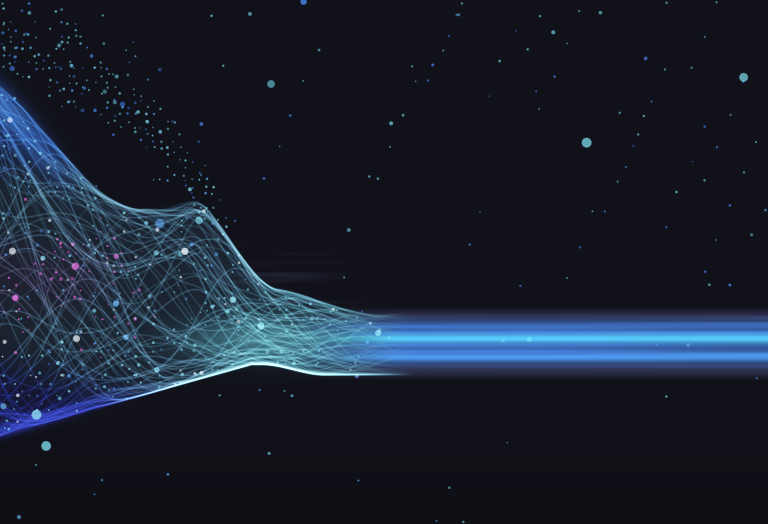
Reproduce this background procedurally as a Shadertoy shader.

```glsl
// Draws a glowing mesh of strands and particles that narrows into a light beam.

// Values to tune; lengths are in canvas heights
const vec3 BACKGROUND = vec3(0.066, 0.069, 0.098);
const vec3 CYAN = vec3(0.36, 0.85, 0.98);
const vec3 TEAL = vec3(0.27, 0.51, 0.67);
const vec3 BLUE = vec3(0.16, 0.38, 0.92);
const vec3 INDIGO = vec3(0.10, 0.14, 0.70);
const vec3 MAGENTA = vec3(0.85, 0.22, 0.78);
const vec3 BEAM_BLUE = vec3(0.25, 0.44, 0.77);
const vec3 BEAM_RIM = vec3(0.20, 0.21, 0.34);
const vec2 FOCUS = vec2(0.50, 0.352);
const int STRANDS = 110;
const float STRAND_WIDTH = 0.0007;
const float STRAND_LIGHT = 0.40;

float hash(vec2 p) {
    return fract(sin(dot(p, vec2(127.1, 311.7))) * 43758.5453);
}

float noise(vec2 p) {
    vec2 i = floor(p), f = fract(p);
    f = f * f * (3.0 - 2.0 * f);
    return mix(mix(hash(i), hash(i + vec2(1, 0)), f.x),
               mix(hash(i + vec2(0, 1)), hash(i + vec2(1, 1)), f.x), f.y);
}

float bell(float d, float width) {
    return exp(-d * d / (width * width));
}

// Soft band between two heights
float band(float y, float low, float high, float soft) {
    return smoothstep(low - soft, low + soft, y) * (1.0 - smoothstep(high - soft, high + soft, y));
}

// Outline of the mesh
float upperEdge(float x) {
    return 0.87 - 0.27 * smoothstep(-0.08, 0.27, x) - 0.15 * smoothstep(0.37, 0.53, x)
         - 0.05 * smoothstep(0.50, 0.72, x) + 0.015 * bell(x - 0.37, 0.04);
}

float lowerEdge(float x) {
    return mix(0.169, 0.305, clamp(x / 0.48, 0.0, 1.0)) - 0.02 * smoothstep(0.50, 0.62, x);
}

// Height of one strand; strands cross inside the outline and gather at the focus
float strandHeight(float x, float phase, float rate) {
    float t = 0.5 + 0.5 * sin(phase + rate * x + 0.25 * sin(17.0 * x + phase * 3.0));
    t = pow(t, 1.0 + 1.3 * smoothstep(0.15, 0.45, x));
    return mix(lowerEdge(x), upperEdge(x), t);
}

float strands(vec2 p) {
    float width = STRAND_WIDTH + 0.45 / iResolution.y;
    float light = 0.0;
    for (int i = 0; i < STRANDS; i++) {
        float id = float(i);
        float spread = 2.0 * hash(vec2(id, 2.0)) - 1.0;
        float phase = 6.2832 * hash(vec2(id, 1.0));
        float rate = 9.0 * spread * abs(spread);
        float y = strandHeight(p.x, phase, rate);
        float slope = (strandHeight(p.x + 0.003, phase, rate) - y) / 0.003;
        float d = (p.y - y) / sqrt(1.0 + slope * slope);
        light += bell(d, width) * mix(0.3, 1.0, hash(vec2(id, 3.0)));
    }
    return light * STRAND_LIGHT;
}

// Where particles gather: x is the cloud above, y is the mesh
vec2 particleDensity(vec2 p) {
    float arc = 0.92 - 0.1 * p.x - 1.6 * p.x * p.x;
    float cloud = bell(p.y - arc, 0.075) * (1.0 - smoothstep(0.36, 0.47, p.x));
    float mesh = band(p.y, lowerEdge(p.x), upperEdge(p.x), 0.012) * (1.0 - smoothstep(0.58, 0.82, p.x));
    return vec2(cloud, mesh);
}

// One round particle at most in each cell of a grid
vec3 particles(vec2 p, float cell, float radius, vec2 chance, float seed) {
    vec2 id = floor(p / cell);
    vec2 key = id + seed;
    vec2 jitter = vec2(hash(key + 3.1), hash(key + 7.7));
    vec2 center = (id + mix(vec2(0.25), vec2(0.75), jitter)) * cell;
    vec2 density = particleDensity(center);
    float shown = step(hash(key), dot(density, chance));
    float r = radius * mix(0.45, 1.0, hash(key + 5.3));
    float soft = 0.8 / iResolution.y;
    float disc = 1.0 - smoothstep(r - soft, r + soft, length(p - center));
    float pick = hash(key + 9.2);
    vec3 tint = mix(BLUE, CYAN, smoothstep(0.15, 0.5, pick));
    float pinkZone = density.y * (1.0 - smoothstep(0.20, 0.34, center.x)) * bell(center.y - 0.46, 0.10);
    tint = mix(tint, MAGENTA, step(1.0 - 0.65 * pinkZone, pick));
    tint = mix(tint, vec3(0.9, 0.95, 1.0), density.y * step(pick, 0.12));
    return tint * disc * shown * mix(0.45, 1.0, hash(key + 4.4));
}

vec3 beam(vec2 p, vec3 base) {
    float streak = noise(vec2(p.x * 2.0, p.y * 170.0));
    vec3 c = mix(base, BEAM_RIM, 0.85 * band(p.y, 0.283, 0.406, 0.012));
    c = mix(c, BEAM_BLUE * mix(0.68, 1.12, streak), band(p.y, 0.304, 0.389, 0.014));
    c = mix(c, vec3(0.34, 0.82, 1.0), 0.95 * bell(p.y - 0.354, 0.009));
    return mix(c, vec3(0.32, 0.64, 0.98), 0.8 * bell(p.y - 0.319, 0.008));
}

void mainImage(out vec4 fragColor, in vec2 fragCoord) {
    vec2 p = fragCoord / iResolution.y;
    float top = upperEdge(p.x), bottom = lowerEdge(p.x);
    float inside = band(p.y, bottom, top, 0.006);
    float meshFade = 1.0 - smoothstep(0.52, 0.80, p.x);

    // Strand colours: indigo below, teal in the middle, blue at the upper left
    vec3 tint = mix(INDIGO, TEAL, smoothstep(0.25, 0.37, p.y + 0.25 * p.x));
    tint = mix(tint, BLUE, smoothstep(0.62, 0.74, p.y));
    tint = mix(tint, MAGENTA, 0.25 * bell(p.y - 0.47, 0.06) * (1.0 - smoothstep(0.1, 0.28, p.x)));
    tint = mix(tint, CYAN, smoothstep(0.32, 0.50, p.x) * bell(p.y - FOCUS.y, 0.10));
    vec3 light = tint * (strands(p) + 0.12 * inside) * meshFade;

    // Glows along the edges and at the focus
    light += BLUE * 0.65 * bell(p.y - top + 0.035, 0.04) * (1.0 - smoothstep(0.0, 0.18, p.x));
    light += INDIGO * 0.9 * bell(p.y - bottom - 0.008, 0.012) * (1.0 - smoothstep(0.0, 0.28, p.x));
    light += CYAN * 0.40 * exp(-dot((p - FOCUS) / vec2(0.13, 0.036), (p - FOCUS) / vec2(0.13, 0.036)));
    float wisps = smoothstep(0.5, 0.9, noise(vec2(p.x * 5.0, p.y * 130.0)));
    light += BEAM_RIM * 0.35 * wisps * bell(p.x - 0.53, 0.10) * bell(p.y - 0.44, 0.06);

    // Particles from fine dust to large dots
    light += particles(p, 0.0125, 0.0025, vec2(0.50, 0.20), 11.0);
    light += particles(p, 0.021, 0.0038, vec2(0.35, 0.22), 37.0);
    light += particles(p + 0.02, 0.07, 0.0095, vec2(0.30, 0.28), 71.0) * 1.3;

    vec3 color = BACKGROUND * mix(0.88, 1.0, smoothstep(0.0, 0.25, p.y));
    color = mix(color, beam(p, color), smoothstep(0.50, 0.78, p.x));
    color += (1.0 - color) * (1.0 - exp(-1.25 * light));
    fragColor = vec4(color, 1.0);
}
```
